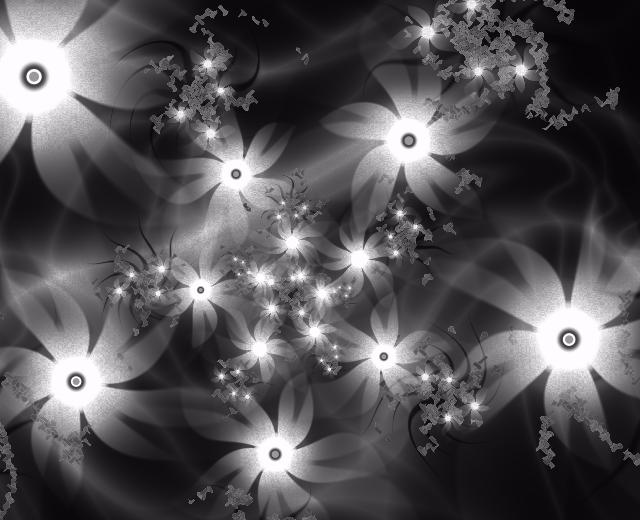
A WebGL 1 fragment shader for this background:

```glsl
precision highp float;
uniform vec2 u_resolution;

const float TAU = 6.2831853;
const vec2 SPIRAL_CENTER = vec2(0.562, 0.433);
const float SPIRAL_RADIUS = 0.65;
const float SPIRAL_SHRINK = 0.83;
const float SPIRAL_START = 2.44;
const float SPIRAL_TURN = 2.6;
const float CORE_SIZE = 0.098;       // core radius relative to spiral radius
const float VEIL_SIZE = 1.9;         // faint outer petals relative to core
const float VEIL_LIGHT = 0.32;
const float CLUSTER_OFFSET = 1.65;   // clusters sit behind the flowers
const float CLUSTER_EXTENT = 0.4;
const float PETALS = 5.0;
const float ARMS = 5.0;
const float THORNS = 11.0;
const float CELLS = 95.0;            // branch grains per canvas height
const float GRAIN = 0.13;

float hash(vec2 p) {
  return fract(sin(dot(p, vec2(127.1, 311.7))) * 43758.55);
}

vec2 hash2(vec2 p) {
  return vec2(hash(p), hash(p + 19.3));
}

float screenBlend(float a, float b) {
  return 1.0 - (1.0 - a) * (1.0 - b);
}

vec2 spiralPoint(float k) {
  float angle = SPIRAL_START - SPIRAL_TURN * k;
  return SPIRAL_RADIUS * pow(SPIRAL_SHRINK, k) * vec2(cos(angle), sin(angle));
}

// Center in xy, extent in z; index 0 is the hub of the spiral.
vec3 cluster(float k) {
  if (k < 0.5) return vec3(SPIRAL_CENTER, 0.13);
  vec2 offset = CLUSTER_OFFSET * spiralPoint(k);
  return vec3(SPIRAL_CENTER + offset, CLUSTER_EXTENT * length(offset));
}

// Glowing core with broad petals of uneven length.
float flower(vec2 q, float core, float seed) {
  float d = length(q) / core;
  float t = atan(q.y, q.x) * PETALS / TAU + seed + 0.16 * sin(0.6 * d + seed);
  float reach = mix(5.0, 11.0, hash(vec2(mod(floor(t), PETALS), seed)));
  float across = abs(fract(t) - 0.5) * 2.0;
  float inside = 1.0 - pow(d / reach, 1.8) - across;
  float petal = smoothstep(0.0, 0.1, inside) * (0.75 + 0.25 * smoothstep(0.9, 0.0, inside + 0.1 * across));
  float glow = 1.15 / max(d, 1.0) * mix(0.36, 1.0, petal);
  glow *= 1.0 - smoothstep(3.0, 12.0, d);
  return clamp(max(glow, 1.0 - smoothstep(1.0, 1.7, d)), 0.0, 1.0);
}

// Gray pupil with a dark border; a wide one loses its inner ring.
float pupil(float d, float inner, float blur) {
  float shade = mix(0.6, 1.0, smoothstep(0.15 - blur, 0.15 + blur, d));
  shade = mix(shade, 0.6, inner);
  shade = mix(shade, 0.25, smoothstep(0.23 - blur, 0.23 + blur, d));
  return mix(shade, 1.0, smoothstep(0.27, 0.5, d));
}

// Positive inside the winding arms of a cluster.
float branches(vec2 q, float seed) {
  float r = length(q);
  float t = (atan(q.y, q.x) + seed + 0.9 * r + 0.45 * sin(7.0 * r + seed)) * ARMS / TAU;
  float reach = 0.6 + 0.8 * hash(vec2(mod(floor(t), ARMS), seed));
  float across = abs(fract(t) - 0.5) * TAU / ARMS * r;
  float width = 0.045 + 0.09 * (1.0 - r / reach) + 0.04 * sin(27.0 * r + seed);
  return min(width - across, reach - r);
}

// Curved dark strokes around a cluster.
float thorns(vec2 q, float seed) {
  float r = length(q);
  float t = (atan(q.y, q.x) - 0.6 * r * r + 0.25 * sin(5.0 * r + seed)) * THORNS / TAU + seed;
  float tip = 0.6 + 0.7 * hash(vec2(mod(floor(t), THORNS), seed));
  float across = abs(fract(t) - 0.5) * TAU / THORNS * r;
  float width = 0.08 * max(1.0 - r / tip, 0.0);
  return smoothstep(0.0, 0.04, width - across + 0.01) * step(r, tip);
}

// Smoky folds from layered, warped sines.
float folds(vec2 p) {
  float sum = 0.0, gain = 0.5;
  for (int i = 0; i < 4; i++) {
    p = mat2(0.8, 0.6, -0.6, 0.8) * p * 1.6 + 0.6 * sin(p.yx * 1.7 + float(i));
    sum += gain * pow(1.0 - abs(sin(p.x + 0.5 * sin(p.y))), 2.5);
    gain *= 0.65;
  }
  return sum;
}

// Nearest cell site in xy, distance gap to the next cell in z.
vec3 cells(vec2 p) {
  vec2 base = floor(p), site = base;
  float near = 9.0, next = 9.0;
  for (int i = 0; i < 9; i++) {
    vec2 cell = base + vec2(mod(float(i), 3.0), floor(float(i) / 3.0)) - 1.0;
    vec2 s = cell + hash2(cell);
    float d = distance(p, s);
    if (d < near) { next = near; near = d; site = s; }
    else next = min(next, d);
  }
  return vec3(site, next - near);
}

void main() {
  vec2 p = gl_FragCoord.xy / u_resolution.y;
  float pixel = 1.0 / u_resolution.y;

  // Large flowers with veils along the spiral
  float light = 0.0, eye = 1.0;
  for (int i = 0; i < 16; i++) {
    float k = float(i), seed = 0.37 * k + 0.2;
    vec2 offset = spiralPoint(k);
    vec2 q = p - SPIRAL_CENTER - offset;
    float core = CORE_SIZE * length(offset);
    light = screenBlend(light, flower(q, core, seed));
    light = screenBlend(light, VEIL_LIGHT * flower(q, VEIL_SIZE * core, seed + 0.45));
    if (i < 8) eye *= pupil(length(q) / core, step(2.5, k), max(0.02, 0.6 * pixel / core));
  }

  // Clusters: shadow, thorns, branches and small stars
  vec2 g = p * CELLS;
  vec3 cell = cells(g + 0.3 * sin(g.yx * 3.1));
  vec2 site = cell.xy / CELLS;
  float smoke = folds(p * 2.8);
  float shade = 0.12 + 1.5 * smoke, tree = -1.0, stars = 0.0;
  for (int i = 0; i < 14; i++) {
    float k = float(i);
    vec3 c = cluster(k);
    vec2 q = (p - c.xy) / c.z;
    if (length(q) > 1.6) continue;
    shade *= mix(0.6, 1.0, smoothstep(0.2, 1.0, length(q)));
    shade *= 1.0 - 0.75 * thorns(q, k);
    tree = max(tree, branches((site - c.xy) / c.z, k));
    for (int j = 0; j < 4; j++) {
      float n = float(j), angle = SPIRAL_TURN * n + k;
      vec2 star = 0.45 * pow(0.82, n) * vec2(cos(angle), sin(angle));
      stars = screenBlend(stars, 0.92 * flower(q - star, 0.042 * pow(0.85, n), n + 0.3 * k));
    }
  }
  float value = (light + 0.05 * smoke) * mix(shade, 1.0, smoothstep(0.3, 0.8, light));

  // Flat gray grains with slightly lighter rims
  float tone = 0.24 + 0.14 * hash(floor(cell.xy));
  tone = mix(tone + 0.1, tone, smoothstep(0.1, 0.35, cell.z));
  float cover = step(0.0, tree) * step(0.15, hash(floor(cell.xy) + 7.0));
  cover *= smoothstep(-0.06, 0.14, cell.z) * (1.0 - smoothstep(0.5, 0.8, light));
  value = mix(value, tone, cover);

  value = screenBlend(clamp(value, 0.0, 1.0), stars);
  float speckle = hash(floor(p * 420.0)) - 0.5;
  value += GRAIN * speckle * smoothstep(0.3, 0.8, value) * (1.0 - smoothstep(0.9, 1.0, value));
  value = clamp(value * eye, 0.0, 1.0);
  gl_FragColor = vec4(vec3(0.02, 0.012, 0.02) + value * vec3(0.98, 0.975, 0.98), 1.0);
}
```
